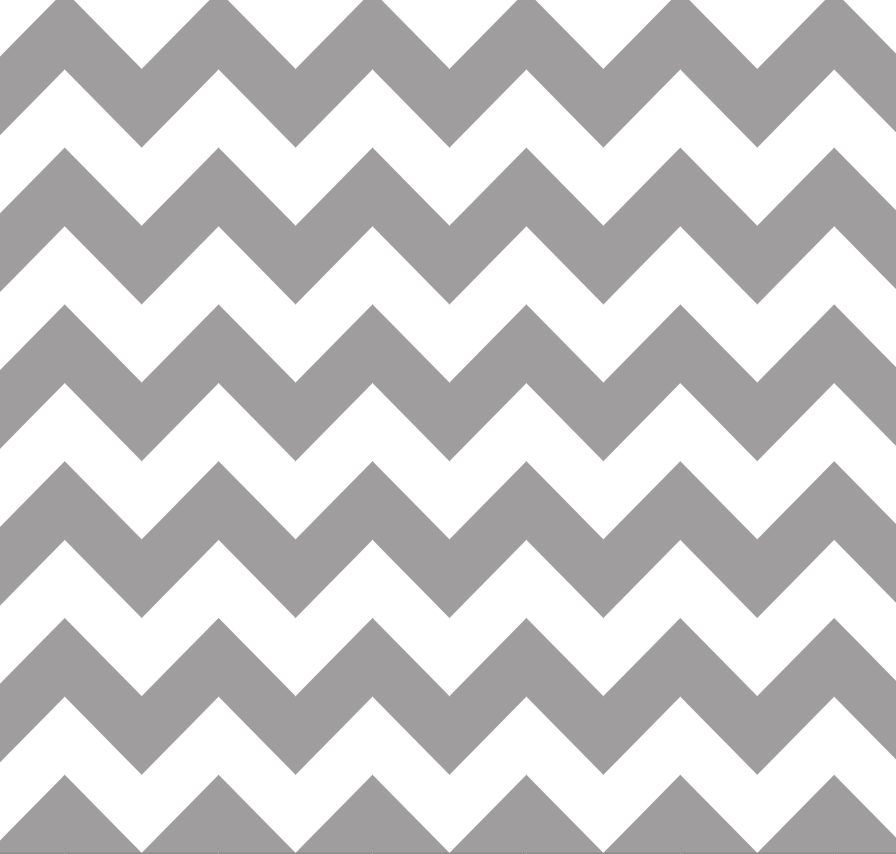
This pattern is drawn by a Shadertoy shader. Its source:

```glsl
// Lengths are in canvas heights
#define ZIG_PERIOD 0.1802
#define ROW_PERIOD 0.1836
#define ZIG_DEPTH 0.0915
#define STRIPE_WIDTH 0.0922
#define FIRST_PEAK vec2(0.0758, 0.7811)
#define EDGE_SOFTNESS 0.7
#define RIM_HEIGHT 0.002
#define RIM_SHADE 0.9
#define GREY vec3(0.629, 0.617, 0.621)
#define WHITE vec3(1.0)

// Distance from x to the nearest multiple of period
float distToRepeat(float x, float period) {
    return abs(fract(x / period + 0.5) - 0.5) * period;
}

// Signed distance to the stacked zigzag stripes, negative inside
float chevronDistance(vec2 p) {
    float slope = 2.0 * ZIG_DEPTH / ZIG_PERIOD;
    float drop = slope * distToRepeat(p.x, ZIG_PERIOD);
    float offset = distToRepeat(p.y + drop, ROW_PERIOD);
    return (offset - 0.5 * STRIPE_WIDTH) * inversesqrt(1.0 + slope * slope);
}

void mainImage(out vec4 fragColor, in vec2 fragCoord) {
    vec2 p = fragCoord / iResolution.y;
    float blur = EDGE_SOFTNESS / iResolution.y;

    // Stripes
    float d = chevronDistance(p - FIRST_PEAK);
    float stripe = 1.0 - smoothstep(-blur, blur, d);
    vec3 color = mix(WHITE, GREY, stripe);

    // Thin shaded rim along the bottom
    float rim = 1.0 - smoothstep(-blur, blur, p.y - RIM_HEIGHT);
    color *= mix(1.0, RIM_SHADE, rim);

    fragColor = vec4(color, 1.0);
}
```
